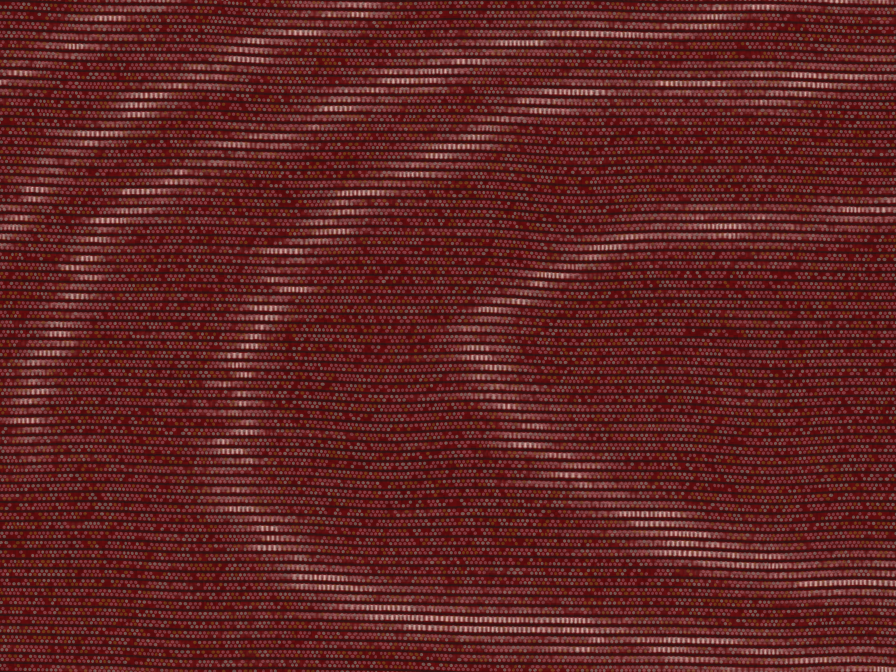
Write a Shadertoy shader that draws this texture.

```glsl
// Dark red moire cloth: fine horizontal ribs, each made of two rows of speckled
// stitches, with pale watered bands. Each band is a bent curve opening to the
// right; its glow is frayed rib by rib and shows on the rib crests only.

const float TAU = 6.2832;
const float RIBS = 70.0;      // ribs per canvas height
const float THREADS = 142.0;  // threads per canvas height
const vec3 GROOVE = vec3(0.20, 0.075, 0.075);
const vec3 RED = vec3(0.355, 0.045, 0.05);
const vec3 ROSE = vec3(0.48, 0.22, 0.24);
const vec3 DUST = vec3(0.44, 0.33, 0.31);
const vec3 BROWN = vec3(0.42, 0.21, 0.09);
const vec3 SHEEN = vec3(0.61, 0.42, 0.41);
const vec3 GLINT = vec3(0.78, 0.63, 0.60);

const int BANDS = 5;
// Leftmost point of each band
const vec2 APEX[BANDS] = vec2[BANDS](
    vec2(-0.43, 0.30), vec2(-0.23, 0.25), vec2(0.03, 0.36),
    vec2(0.34, 0.29), vec2(0.73, 0.48));
// Height limit and reach of the upper arm, then of the lower arm
const vec4 ARMS[BANDS] = vec4[BANDS](
    vec4(1.30, 1.90, 2.0, 0.02), vec4(1.30, 1.90, 2.0, 0.02),
    vec4(0.75, 0.90, 2.0, 0.02), vec4(0.62, 0.33, 0.33, 0.60),
    vec4(0.21, 0.28, 0.45, 0.60));

float hash(vec2 p) {
    p = fract(p * vec2(0.1731, 0.2317));
    p += dot(p, p.yx + 19.19);
    return fract((p.x + p.y) * p.x * 7.31);
}

float noise(vec2 p) {
    vec2 i = floor(p), f = fract(p);
    f = f * f * (3.0 - 2.0 * f);
    return mix(mix(hash(i), hash(i + vec2(1, 0)), f.x),
               mix(hash(i + vec2(0, 1)), hash(i + vec2(1, 1)), f.x), f.y);
}

// Approximate distance to a curve x = -reach * log(1 - (y / limit)^2)
float armDistance(vec2 q, float limit, float reach) {
    float u = abs(q.y) / limit;
    float across = q.x + reach * log(max(1.0 - u * u, 0.001));
    float arm = limit * sqrt(1.0 - exp(-max(q.x, 0.0) / reach));
    float above = abs(abs(q.y) - arm) + 4.0 * max(-q.x, 0.0);
    return abs(across) * above / max(length(vec2(across, above)), 0.0001);
}

// Combined glow of all watered bands
float bandGlow(vec2 p) {
    float glow = 0.0;
    for (int i = 0; i < BANDS; i++) {
        vec2 q = p - APEX[i];
        vec2 arm = q.y > 0.0 ? ARMS[i].xy : ARMS[i].zw;
        float width = mix(0.040, 0.027, smoothstep(-0.1, 0.15, q.y));
        float fade = arm.x > 1.9 ? smoothstep(-0.1, 0.0, q.y) : 1.0;
        float d = armDistance(q, arm.x, arm.y) / width;
        glow = max(glow, fade * exp(-d * d));
    }
    return glow;
}

// Random yarn tint for one stitch
vec3 stitchTint(float h) {
    return h < 0.52 ? ROSE : (h < 0.79 ? DUST : BROWN);
}

// One row of rounded stitches, some of them left in the ground colour
vec3 stitchRow(vec3 ground, float t, float row, float v, float centre) {
    vec2 cell = vec2(floor(t), row);
    vec2 d = vec2((fract(t) - 0.5) / 0.42, (v - centre) / 0.20);
    float shape = 1.0 - smoothstep(0.65, 1.05, length(d));
    float present = step(hash(cell + 17.0), 0.84);
    return mix(ground, stitchTint(hash(cell)), shape * present);
}

vec3 cloth(vec2 p) {
    // Rib and thread coordinates
    float r = p.y * RIBS + 0.9 * p.x + 0.6 * noise(p * vec2(7.0, 3.0));
    float rib = floor(r), v = fract(r);
    float t = p.x * THREADS + 0.37 * rib + 1.2 * noise(vec2(p.x * 24.0, rib));
    float bead = 0.5 + 0.5 * cos(TAU * (fract(t) - 0.5));
    float crest = smoothstep(0.18, 0.34, v) * (1.0 - smoothstep(0.70, 0.86, v));

    // Red ground, thin dark grooves and two offset rows of stitches
    float groove = 1.0 - smoothstep(0.07, 0.16, min(v, 1.0 - v));
    vec3 col = mix(RED, GROOVE, groove);
    col = stitchRow(col, t, 2.0 * rib, v, 0.33);
    col = stitchRow(col, t + 0.5, 2.0 * rib + 1.0, v, 0.69);

    // Watered sheen, shifted and frayed along each rib
    vec2 warp = vec2(noise(p * 6.0), noise(p * 6.0 + 31.0)) - 0.5;
    vec2 q = p + 0.04 * warp;
    q.x += 0.06 * (noise(vec2(p.x * 9.0, rib * 1.7)) - 0.5);
    float fray = 0.6 * noise(vec2(p.x * 14.0, rib * 1.3))
               + 0.4 * noise(vec2(p.x * 45.0, rib + 9.0));
    float glow = bandGlow(q) * mix(0.1, 1.35, fray);
    glow += 0.16 * smoothstep(0.7, 0.95, noise(vec2(p.x * 8.0, rib + 50.0)));
    float shine = clamp(glow * crest * 1.15, 0.0, 1.0);
    vec3 pale = mix(SHEEN, GLINT, smoothstep(0.45, 0.9, glow) * bead);
    col = mix(col, pale, shine * mix(0.4, 1.0, bead));

    // Uneven yarn brightness
    float yarn = hash(vec2(floor(t * 2.0), floor(r * 3.0)));
    return col * mix(0.89, 1.11, yarn);
}

void mainImage(out vec4 fragColor, in vec2 fragCoord) {
    // Four samples per pixel smooth the edges
    vec3 sum = vec3(0.0);
    for (int i = 0; i < 4; i++) {
        vec2 offset = vec2(i % 2, i / 2) * 0.5 - 0.25;
        sum += cloth((fragCoord + offset) / iResolution.y);
    }
    fragColor = vec4(sum * 0.25, 1.0);
}
```
